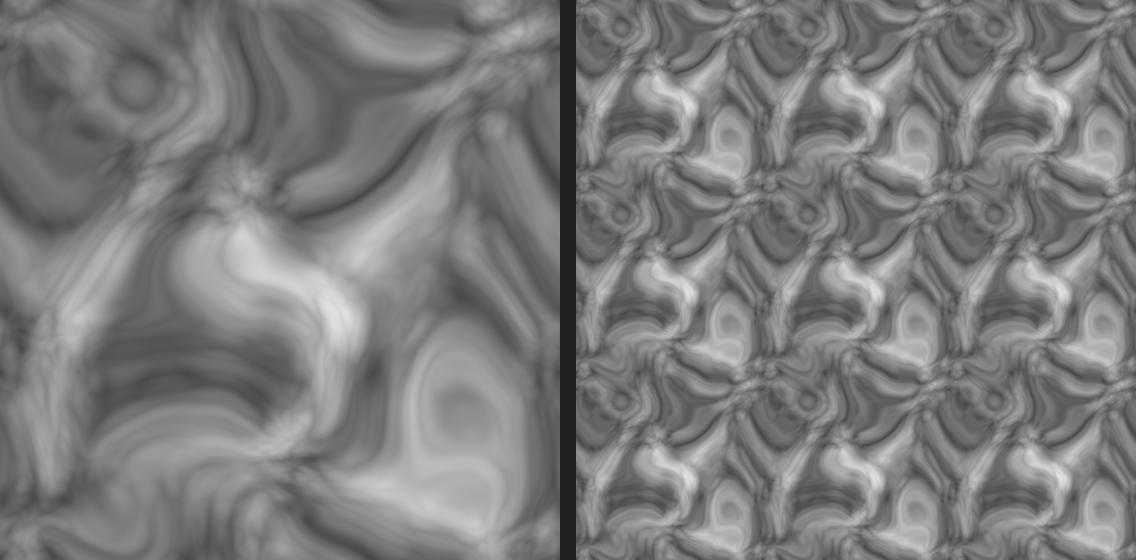
Left, the tile; right, the same tile 3 across and 3 down.
Write a WebGL 1 fragment shader that draws this texture map.

```glsl
precision highp float;
// Seamless grey height map: soft billowing folds with dark creases, bent by a domain warp.

uniform vec2 u_resolution;

#define FOLD_REPEATS 3.0    // lattice cells of the largest folds across the tile
#define FOLD_GAIN 0.5       // strength of each finer layer of folds
#define CREASE_SOFTNESS 0.03
#define WARP_REPEATS 3.0    // lattice cells of the broad warp
#define WARP_AMOUNT 0.30
#define WARP_DETAIL 0.06    // strength of the warp at twice the frequency
#define CREASE_GREY 0.285
#define CONTRAST 0.74
#define SEED 7.0

const int FOLD_LAYERS = 4;
const float TAU = 6.2831853;

// Unit gradient of a lattice point.
vec2 latticeGradient(vec2 cell, float seed) {
  float h = fract(sin(dot(cell, vec2(127.1, 311.7)) + seed * 74.7) * 43758.545);
  return vec2(cos(TAU * h), sin(TAU * h));
}

// Contribution of one cell corner, with the lattice wrapped at the period.
float cornerValue(vec2 cell, vec2 f, vec2 corner, float period, float seed) {
  return dot(latticeGradient(mod(cell + corner, period), seed), f - corner);
}

// Gradient noise over the unit tile with a whole number of cells.
float tileNoise(vec2 uv, float period, float seed) {
  vec2 p = uv * period;
  vec2 cell = floor(p);
  vec2 f = p - cell;
  vec2 w = f * f * f * (f * (f * 6.0 - 15.0) + 10.0);
  float a = cornerValue(cell, f, vec2(0.0, 0.0), period, seed);
  float b = cornerValue(cell, f, vec2(1.0, 0.0), period, seed);
  float c = cornerValue(cell, f, vec2(0.0, 1.0), period, seed);
  float d = cornerValue(cell, f, vec2(1.0, 1.0), period, seed);
  return mix(mix(a, b, w.x), mix(c, d, w.x), w.y);
}

vec2 tileNoise2(vec2 uv, float period, float seed) {
  return vec2(tileNoise(uv, period, seed), tileNoise(uv, period, seed + 1.0));
}

// Folded noise: rounded ridges that meet in narrow, softened valleys.
float billow(vec2 uv) {
  float sum = 0.0;
  float amplitude = 1.0;
  float period = FOLD_REPEATS;
  for (int i = 0; i < FOLD_LAYERS; i++) {
    float n = tileNoise(uv, period, SEED + 10.0 + float(i));
    float fold = sqrt(n * n + CREASE_SOFTNESS * CREASE_SOFTNESS) - CREASE_SOFTNESS;
    sum += amplitude * fold;
    amplitude *= FOLD_GAIN;
    period *= 2.0;
  }
  return sum;
}

void main() {
  vec2 uv = gl_FragCoord.xy / u_resolution;

  // Stretch and squeeze the plane so the folds run together in streams.
  vec2 warp = WARP_AMOUNT * tileNoise2(uv, WARP_REPEATS, SEED)
            + WARP_DETAIL * tileNoise2(uv, WARP_REPEATS * 2.0, SEED + 4.0);

  float grey = CREASE_GREY + CONTRAST * billow(uv + warp);
  gl_FragColor = vec4(vec3(clamp(grey, 0.0, 1.0)), 1.0);
}
```
